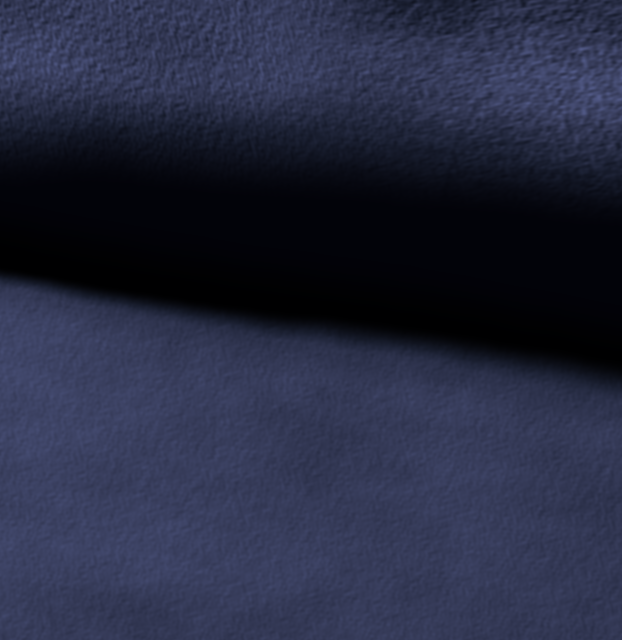
Give the GLSL for this texture, as a Shadertoy shader.

```glsl
// Navy plush cloth: a soft roll above, its black shadow, and a flat sheet below.
// Two sloping smooth ramps shape the light; broad blobs and streaked value noise
// give the brushed patches, and fine embossed noise gives the short pile.

#define CLOTH vec3(0.213, 0.234, 0.352)
#define SHADOW vec3(0.009, 0.010, 0.034)
#define EDGE_LEFT 0.434
#define EDGE_SLOPE 0.165
#define ROLL_FADE 0.205
#define PILE_FREQ 215.0
#define ROLL_PILE 0.46
#define SHEET_PILE 0.15
#define PATCHES 0.30

float hash(vec2 p) {
    vec3 q = fract(vec3(p.xyx) * 0.1031);
    q += dot(q, q.yzx + 33.33);
    return fract((q.x + q.y) * q.z);
}

float noise(vec2 p) {
    vec2 i = floor(p), f = fract(p);
    f = f * f * (3.0 - 2.0 * f);
    return mix(mix(hash(i), hash(i + vec2(1, 0)), f.x),
               mix(hash(i + vec2(0, 1)), hash(i + vec2(1, 1)), f.x), f.y);
}

float fbm(vec2 p) {
    float sum = 0.0, amp = 0.5;
    for (int i = 0; i < 5; i++) {
        sum += amp * noise(p);
        p = mat2(1.6, 1.2, -1.2, 1.6) * p + 7.3;
        amp *= 0.5;
    }
    return sum;
}

// Soft elliptical patch of light or shade
float blob(vec2 p, vec2 centre, vec2 radius) {
    vec2 d = (p - centre) / radius;
    return exp(-dot(d, d));
}

// Side-lit relief of the short fibres, on a turned grid to hide its axes
float pile(vec2 p, vec2 stretch) {
    vec2 q = mat2(0.96, 0.28, -0.28, 0.96) * p * PILE_FREQ * stretch;
    float coarse = noise(q * 0.55) - noise(q * 0.55 + vec2(0.5, 0.7));
    float fine = noise(q + 31.0) - noise(q + vec2(31.6, 31.8));
    return 0.5 * coarse + 0.75 * fine;
}

float rollLight(vec2 uv, vec2 p) {
    // Light fades down the roll, lower on the right
    float start = 0.092 + 0.02 * uv.x + 0.05 * uv.x * uv.x;
    start += 0.025 * (fbm(p * vec2(7.0, 4.0)) - 0.5);
    float fade = 1.0 - smoothstep(start, start + ROLL_FADE, uv.y);

    float tone = 0.93;
    tone += 0.14 * blob(uv, vec2(0.03, 0.10), vec2(0.22, 0.08));
    tone += 0.10 * blob(uv, vec2(0.45, 0.08), vec2(0.16, 0.07));
    tone += 0.20 * blob(uv, vec2(0.90, 0.13), vec2(0.22, 0.06));
    tone -= 0.40 * blob(uv, vec2(0.69, 0.01), vec2(0.14, 0.06));
    tone -= 0.20 * blob(uv, vec2(0.97, 0.01), vec2(0.13, 0.05));
    tone -= 0.14 * blob(uv, vec2(0.62, 0.15), vec2(0.12, 0.04));
    tone += PATCHES * (fbm(p * vec2(4.0, 14.0)) - 0.48);

    // Brushed streaks and sideways fibres grow towards the right
    float right = smoothstep(0.25, 0.9, uv.x);
    vec2 tilted = vec2(p.x, p.y - 0.06 * p.x);
    float streaks = noise(tilted * vec2(24.0, 120.0)) + noise(tilted * vec2(60.0, 190.0) + 9.0) - 1.0;
    tone += 0.20 * right * streaks;
    float upright = pile(tilted, vec2(1.0, 0.85));
    float sideways = pile(tilted + 3.0, vec2(0.62, 1.05));
    tone += ROLL_PILE * mix(upright, sideways, right);
    return max(tone, 0.0) * fade;
}

float sheetLight(vec2 uv, vec2 p) {
    float tone = 0.985;
    tone += 0.17 * blob(uv, vec2(0.0, 0.62), vec2(0.24, 0.26));
    tone += 0.08 * blob(uv, vec2(0.33, 0.86), vec2(0.26, 0.14));
    tone += 0.08 * blob(uv, vec2(0.76, 0.73), vec2(0.17, 0.13));
    tone -= 0.12 * blob(uv, vec2(0.50, 0.69), vec2(0.13, 0.07));
    tone -= 0.13 * blob(uv, vec2(0.17, 0.94), vec2(0.14, 0.04));
    tone -= 0.10 * blob(uv, vec2(0.98, 0.77), vec2(0.12, 0.09));
    tone -= 0.06 * blob(uv, vec2(0.80, 0.95), vec2(0.25, 0.08));
    tone += PATCHES * 0.75 * (fbm(p * vec2(5.0, 9.0) + 4.0) - 0.48);
    tone += 0.16 * (fbm(p * vec2(22.0, 34.0)) - 0.48);
    tone += SHEET_PILE * pile(p, vec2(0.95));
    return tone;
}

void mainImage(out vec4 fragColor, in vec2 fragCoord) {
    // uv runs from the top left; p keeps the noise square
    vec2 uv = fragCoord / iResolution.xy;
    uv.y = 1.0 - uv.y;
    vec2 p = vec2(uv.x * iResolution.x / iResolution.y, uv.y);

    // Signed height below the edge of the contact shadow
    float edge = EDGE_LEFT + EDGE_SLOPE * uv.x + 0.005 * sin(uv.x * 6.28);
    float below = uv.y - edge + 0.008 * (fbm(p * 16.0) - 0.5);
    float blur = mix(0.017, 0.036, uv.x);
    float sheet = smoothstep(-blur, blur, below);
    float penumbra = mix(0.78, 1.0, smoothstep(0.0, mix(0.06, 0.11, uv.x), below));

    float roll = rollLight(uv, p);
    float light = mix(roll, sheetLight(uv, p) * penumbra, sheet);

    // A faint blue remains in the shadow, lost near the contact edge
    float contact = smoothstep(-0.13, -0.04, below) * (1.0 - sheet);
    vec3 color = SHADOW * (1.0 - 0.85 * contact) * (1.0 - min(light, 1.0));
    color += CLOTH * light;

    // Deeper tones lean towards blue
    color.r *= mix(0.90, 1.0, smoothstep(0.3, 1.0, light));
    fragColor = vec4(clamp(color, 0.0, 1.0), 1.0);
}
```
